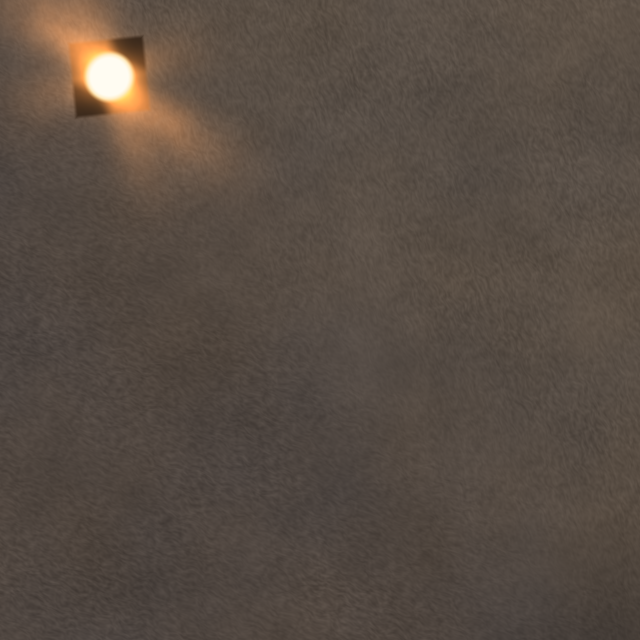
Write a three.js fragment shader that draws this texture.

```glsl
// A rough brown plaster wall lit by a small square lamp that throws warm beams.
varying vec2 vUv;

vec2 hashGradient(vec2 cell) {
  vec3 h = fract(cell.xyx * vec3(0.1031, 0.1030, 0.0973));
  h += dot(h, h.yzx + 33.33);
  float angle = 6.2832 * fract((h.x + h.y) * h.z);
  return vec2(cos(angle), sin(angle));
}

float gradientNoise(vec2 p) {
  vec2 i = floor(p), f = fract(p);
  vec2 u = f * f * f * (f * (f * 6.0 - 15.0) + 10.0);
  vec2 e = vec2(0.0, 1.0);
  float low = mix(dot(hashGradient(i), f), dot(hashGradient(i + e.yx), f - e.yx), u.x);
  float high = mix(dot(hashGradient(i + e), f - e), dot(hashGradient(i + 1.0), f - 1.0), u.x);
  return mix(low, high, u.y);
}

float fbm(vec2 p) {
  float sum = 0.0, weight = 0.5;
  for (int i = 0; i < 4; i++) {
    sum += weight * gradientNoise(p);
    p = mat2(1.6, 1.2, -1.2, 1.6) * p + 7.3;
    weight *= 0.5;
  }
  return sum;
}

vec2 rotate(vec2 p, float angle) {
  float c = cos(angle), s = sin(angle);
  return vec2(c * p.x + s * p.y, c * p.y - s * p.x);
}

// Short fibres that run along the given angle
float fibres(vec2 p, float angle) {
  vec2 q = rotate(p, angle);
  q += 0.006 * vec2(gradientNoise(p * 38.0), gradientNoise(p * 38.0 + 19.0));
  return gradientNoise(q * vec2(75.0, 165.0)) + 0.6 * gradientNoise(q * vec2(150.0, 290.0) + 41.0);
}

// Cone of light that widens and fades away from the lamp
float beam(vec2 p, float angle, float spread, float reach) {
  vec2 q = rotate(p, angle);
  float along = max(q.x, 0.0);
  float across = q.y / (0.012 + spread * along);
  return exp(-across * across - pow(along / reach, 2.0)) * smoothstep(0.0, 0.05, q.x);
}

vec3 wall(vec2 p) {
  float upperRight = smoothstep(0.55, 1.5, p.x + p.y);
  vec3 color = mix(vec3(0.305, 0.270, 0.248), vec3(0.350, 0.308, 0.270), upperRight);
  color *= 1.0 + 0.16 * fbm(p * 4.5 + 2.0) + 0.12 * fbm(p * 17.0);
  color += vec3(0.012, 0.002, -0.012) * fbm(p * 3.0 + 11.0) * 2.0;
  // Darker lower right corner
  color *= 1.0 - 0.17 * smoothstep(0.25, 0.0, length((p - vec2(1.0, 0.0)) * vec2(0.8, 1.0)));
  // Fibres turn from level at the lower left to upright at the upper right
  float grain = mix(fibres(p, -0.45), fibres(p, -1.15), smoothstep(0.7, 1.25, p.x + p.y));
  float patches = 0.75 + 0.7 * fbm(p * 6.0 + 31.0);
  return color + vec3(0.060, 0.056, 0.052) * grain * patches;
}

void main() {
  vec2 p = vUv - vec2(0.171, 0.880);
  float r = length(p);
  vec3 color = wall(vUv);

  // Square mount, darkest at two opposite corners
  vec2 q = rotate(p, 0.10);
  vec2 edge = abs(q) - 0.058;
  float mount = 1.0 - smoothstep(-0.004, 0.004, max(edge.x, edge.y));
  float corner = smoothstep(-0.0002, 0.0010, q.x * q.y);
  color = mix(color, mix(vec3(0.36, 0.25, 0.16), vec3(0.17, 0.12, 0.08), corner), mount * 0.9);

  // Beams and haze
  float light = 0.55 * beam(p, -0.66, 0.20, 0.17)
    + 0.40 * beam(p, -1.21, 0.19, 0.145)
    + 0.55 * beam(p, 2.40, 0.30, 0.17)
    + 0.28 * beam(p, 1.85, 0.30, 0.15)
    + 0.24 * beam(p, -2.85, 0.28, 0.13)
    + 0.20 * beam(p, 0.33, 0.22, 0.12);
  light *= 1.0 + 0.5 * fbm(p * 20.0);
  light += 0.10 * exp(-r * r / 0.012) * (1.0 - 0.8 * mount * corner);
  color += light * vec3(0.90, 0.50, 0.20);

  // Warm halo and glowing disc
  float halo = exp(-max(r - 0.036, 0.0) / 0.013);
  color += halo * vec3(0.62, 0.36, 0.13) * (1.0 - 0.35 * mount * corner);
  float disc = 1.0 - smoothstep(0.034, 0.043, r);
  color = mix(color, mix(vec3(1.0, 0.99, 0.95), vec3(1.0, 0.87, 0.60), smoothstep(0.028, 0.041, r)), disc);

  gl_FragColor = vec4(clamp(color, 0.0, 1.0), 1.0);
}
```
